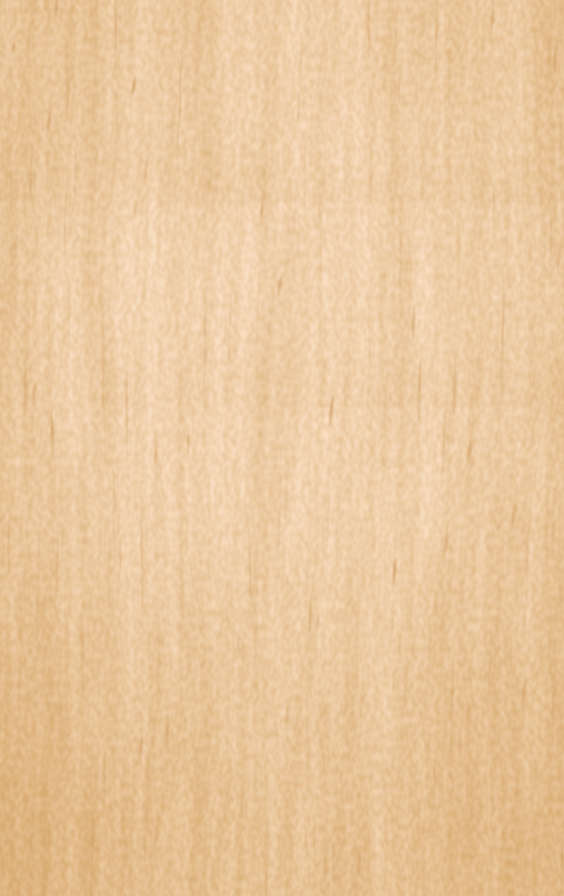
Give the GLSL for this texture, as a WebGL 2 fragment shader.

```glsl
#version 300 es
precision highp float;
// Pale maple veneer: fine upright grain, thin brown streaks and soft board seams.

#define PALE vec3(0.953, 0.835, 0.702)
#define TAN vec3(0.868, 0.702, 0.492)
#define STREAK_BROWN vec3(0.78, 0.56, 0.31)
#define BASE_TONE 0.11
#define EDGE_SHADE 1.35
#define FOOT_SHADE 0.50
#define GRAIN_CONTRAST 1.15
#define SPECKLE_CONTRAST 0.42
#define STREAK_STRENGTH 0.50
#define BOARD_HEIGHT 0.228
#define LEAN 0.015

uniform vec2 u_resolution;
out vec4 fragColor;

vec2 hash2(vec2 p) {
    vec3 q = fract(p.xyx * vec3(0.1031, 0.1030, 0.0973));
    q += dot(q, q.yzx + 33.33);
    return fract((q.xx + q.yz) * q.zy);
}

vec2 gradientAt(vec2 cell) {
    float angle = 6.28318 * hash2(cell + 71.0).x;
    return vec2(cos(angle), sin(angle));
}

float gradientNoise(vec2 p) {
    vec2 i = floor(p), f = fract(p);
    vec2 u = f * f * f * (f * (f * 6.0 - 15.0) + 10.0);
    vec2 e = vec2(1.0, 0.0);
    float low = mix(dot(gradientAt(i), f), dot(gradientAt(i + e), f - e), u.x);
    float high = mix(dot(gradientAt(i + e.yx), f - e.yx),
                     dot(gradientAt(i + e.xx), f - e.xx), u.x);
    return mix(low, high, u.y);
}

// One tapered upright sliver in some of the cells of a jittered grid
float slivers(vec2 p, vec2 size, float halfWidth, float share, float seed, float pixel) {
    p.x += 0.37 * size.x * seed;
    p.y += size.y * hash2(vec2(floor(p.x / size.x), seed)).x;
    vec2 cell = floor(p / size);
    vec2 place = hash2(cell + seed * 17.0);
    vec2 kind = hash2(cell + seed * 29.0 + 5.0);
    vec2 d = p - (cell + 0.5 + 0.5 * (place - 0.5)) * size;
    float reach = size.y * mix(0.07, 0.23, kind.x);
    float taper = max(1.0 - d.y * d.y / (reach * reach), 0.0);
    float w = halfWidth * taper + pixel;
    float body = 1.0 - smoothstep(0.0, w, abs(d.x));
    return body * taper * step(kind.y, share) * mix(0.45, 1.0, place.y);
}

// Faint bowl-shaped growth line, one in each of the upper boards
float bowlLine(vec2 p, float board, float pixel) {
    vec2 centre = vec2(0.482 - 0.022 * board, 0.955 - BOARD_HEIGHT * board);
    vec2 d = p - centre;
    d.x += 0.012 * gradientNoise(p * 45.0);
    float ring = abs(length(d * vec2(1.0, 1.2)) - 0.025);
    return (1.0 - smoothstep(0.0, 0.003 + pixel, ring)) * smoothstep(0.012, -0.015, d.y);
}

void main() {
    float pixel = 1.0 / u_resolution.y;
    vec2 uv = gl_FragCoord.xy / u_resolution;
    vec2 p = gl_FragCoord.xy * pixel;

    // Grain coordinates: slight lean and a slow waver
    vec2 g = p;
    g.x += -LEAN * p.y + 0.010 * gradientNoise(p * vec2(5.0, 2.5));
    g.x += 0.0025 * gradientNoise(p * vec2(16.0, 14.0) + 9.0);

    // Broad light: brightest above the middle, deeper at the sides and foot
    float side = uv.x - 0.53;
    float tone = BASE_TONE + EDGE_SHADE * side * side;
    tone += FOOT_SHADE * smoothstep(0.50, 0.0, uv.y);
    tone += 0.16 * smoothstep(0.70, 1.0, uv.y);

    // Bands, fibres and pores, each stretched along the grain
    float grain = 0.24 * gradientNoise(g * vec2(17.0, 1.1) + 3.0);
    grain += 0.24 * gradientNoise(g * vec2(48.0, 2.4) + 11.0);
    grain += 0.26 * gradientNoise(g * vec2(115.0, 8.0) + 23.0);
    tone += GRAIN_CONTRAST * grain;

    // Mottle and speckle at the scale of single pores
    tone += SPECKLE_CONTRAST * gradientNoise(g * vec2(205.0, 125.0) + 37.0);
    tone += 0.6 * SPECKLE_CONTRAST * gradientNoise(p * vec2(120.0, 75.0) + 51.0);

    // Boards end in a faint darker lip, uneven across the width
    float row = (1.0 - p.y) / BOARD_HEIGHT;
    float local = fract(row);
    float lip = smoothstep(0.60, 0.98, local) * smoothstep(1.0, 0.985, local);
    float uneven = 0.5 + gradientNoise(vec2(p.x * 9.0, floor(row) * 4.7 + 0.3));
    tone += 0.16 * lip * uneven * step(row, 2.0);
    for (int i = 0; i < 3; i++) {
        tone += 0.17 * bowlLine(p, float(i), pixel);
    }

    // Long hairlines, medium streaks and a few short dark flecks
    float streak = 0.0;
    for (int i = 0; i < 3; i++) {
        float seed = float(i) + 1.0;
        streak += 0.50 * slivers(g, vec2(0.055, 0.42), 0.0016, 0.50, seed, pixel);
        streak += 0.70 * slivers(g, vec2(0.085, 0.21), 0.0022, 0.34, seed + 7.0, pixel);
    }
    streak *= 0.85 + 0.9 * gradientNoise(g * vec2(30.0, 60.0) + 5.0);
    vec2 slanted = g - vec2(0.07 * g.y, 0.0);
    streak += 1.05 * slivers(slanted, vec2(0.080, 0.10), 0.0026, 0.13, 15.0, pixel);

    vec3 colour = mix(PALE, TAN, clamp(tone, -0.25, 1.2));
    colour = mix(colour, STREAK_BROWN, clamp(STREAK_STRENGTH * streak, 0.0, 0.75));
    fragColor = vec4(colour, 1.0);
}
```
